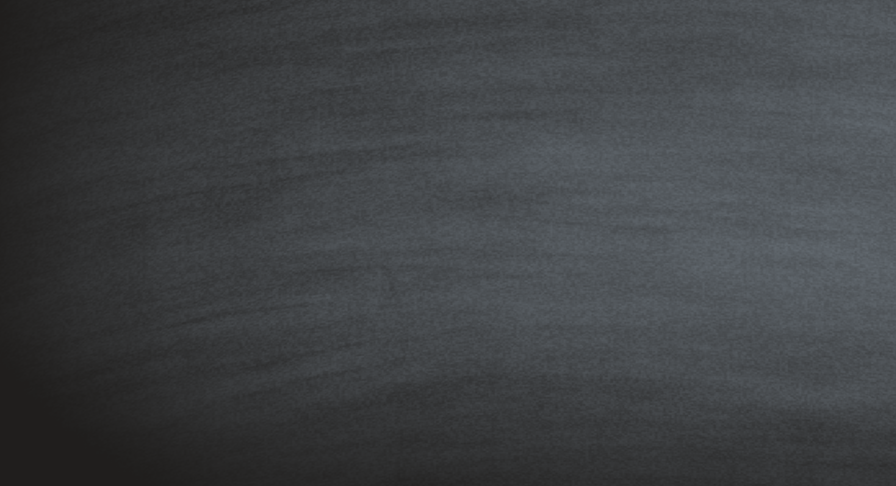
Give the GLSL for this texture, as a WebGL 1 fragment shader.

```glsl
precision highp float;
// A dusty slate board: a broad light falloff from right to left and bottom,
// wiped smears of stretched noise along a shallow arc, thin dark strokes
// scattered by a loop, and a fine grain over everything.

uniform vec2 u_resolution;

const vec3 SLATE_DARK = vec3(0.161, 0.160, 0.160);
const vec3 SLATE_LIGHT = vec3(0.330, 0.351, 0.370);
const float DARK_LEVEL = 0.16;
const float LIGHT_LEVEL = 0.35;
const float DEEPEST_TONE = -0.22;
const float EDGE_LEVEL = 0.128;     // brightness at the left edge
const float LIGHT_RISE = 0.252;     // gain towards the right
const float CLOUD_AMOUNT = 0.050;
const float SMEAR_AMOUNT = 0.066;
const float FINE_SMEAR_AMOUNT = 0.050;
const float DUST_AMOUNT = 0.018;
const float STROKE_AMOUNT = 0.036;
const float GRAIN_AMOUNT = 0.050;
const float GRAIN_SCALE = 270.0;    // grains per canvas height
const int STROKE_COUNT = 34;

float hash(vec2 p) {
  vec3 q = fract(vec3(p.xyx) * 0.1031);
  q += dot(q, q.yzx + 33.33);
  return fract((q.x + q.y) * q.z);
}

float noise(vec2 p) {
  vec2 cell = floor(p);
  vec2 f = fract(p);
  f = f * f * (3.0 - 2.0 * f);
  float low = mix(hash(cell), hash(cell + vec2(1.0, 0.0)), f.x);
  float high = mix(hash(cell + vec2(0.0, 1.0)), hash(cell + 1.0), f.x);
  return mix(low, high, f.y);
}

// Layered noise centred on zero
float fbm(vec2 p) {
  float sum = 0.0;
  float weight = 0.5;
  for (int i = 0; i < 4; i++) {
    sum += weight * (noise(p) - 0.5);
    p = p * 2.03 + vec2(17.3, 9.1);
    weight *= 0.5;
  }
  return sum;
}

// Height of the wiping arc: climbs on the left, sinks gently on the right
float wipeArc(float x) {
  float left = min(x - 1.15, 0.0);
  float right = max(x - 1.15, 0.0);
  return -0.14 * left * left - 0.05 * right * right;
}

// Broad lighting over the board
float boardLight(vec2 uv) {
  float across = EDGE_LEVEL + LIGHT_RISE * (1.0 - exp(-2.3 * uv.x));
  float bottom = mix(0.52, 1.0, smoothstep(-0.08, 0.42, uv.y));
  float top = 1.0 - 0.10 * smoothstep(0.65, 1.0, uv.y);
  return across * bottom * top;
}

// Thin dark strokes, each with a soft shadow below its line
float strokes(vec2 p, float flow, float aspect) {
  float sum = 0.0;
  for (int i = 0; i < STROKE_COUNT; i++) {
    float id = float(i) + 1.0;
    float startX = aspect * hash(vec2(id, 3.7));
    float level = mix(-0.04, 1.08, hash(vec2(id, 11.2)));
    float halfLength = mix(0.14, 0.42, hash(vec2(id, 23.9)));
    float tilt = 0.22 * (hash(vec2(id, 31.4)) - 0.5);
    float bend = 0.40 * (hash(vec2(id, 47.1)) - 0.5);
    float dx = p.x - startX;
    float wobble = 0.012 * (noise(vec2(p.x * 6.0, id * 5.3)) - 0.5);
    float d = flow - level - tilt * dx - bend * dx * dx - wobble;
    float fade = 1.0 - smoothstep(0.2, 1.0, abs(dx) / halfLength);
    float line = exp(-d * d / 0.000018);
    float shadow = exp(-abs(d) / 0.018) * (1.0 - smoothstep(-0.004, 0.004, d));
    float strength = mix(0.3, 0.9, hash(vec2(id, 59.6)));
    sum += fade * strength * (0.6 * line + 0.4 * shadow);
  }
  return min(sum, 1.3);
}

// One faint crescent scuff near the middle
float crescent(vec2 p) {
  vec2 q = p - vec2(0.755, 0.41);
  float ring = length(q) - 0.052;
  float side = smoothstep(0.2, 0.9, q.x / (length(q) + 0.001));
  return side * exp(-ring * ring / 0.00005);
}

void main() {
  vec2 uv = gl_FragCoord.xy / u_resolution;
  float aspect = u_resolution.x / u_resolution.y;
  vec2 p = vec2(uv.x * aspect, uv.y);
  float flow = p.y - wipeArc(p.x);
  float light = boardLight(uv);

  // Wiped chalk: wide clouds, long smears, fine smears, upright dust
  float marks = CLOUD_AMOUNT * fbm(vec2(p.x * 2.2, flow * 4.5) + 4.0);
  marks += SMEAR_AMOUNT * fbm(vec2(p.x * 1.8, flow * 15.0) + 21.0);
  marks += FINE_SMEAR_AMOUNT * fbm(vec2(p.x * 6.0, flow * 55.0) + 57.0);
  marks += DUST_AMOUNT * fbm(vec2(p.x * 18.0, p.y * 3.5) + 83.0);
  marks -= STROKE_AMOUNT * strokes(p, flow, aspect);
  marks -= 0.022 * crescent(p);

  // Grain, slightly drawn out along the wipe
  float grain = noise(vec2(p.x * 0.65, flow) * GRAIN_SCALE) - 0.5;
  grain += 0.5 * (noise(p * GRAIN_SCALE * 1.1 + 91.0) - 0.5);

  float presence = smoothstep(0.06, 0.28, light);
  float level = light + presence * (marks + GRAIN_AMOUNT * grain) + 0.004;
  float tone = (level - DARK_LEVEL) / (LIGHT_LEVEL - DARK_LEVEL);
  tone = max(tone, DEEPEST_TONE);
  gl_FragColor = vec4(mix(SLATE_DARK, SLATE_LIGHT, tone), 1.0);
}
```
